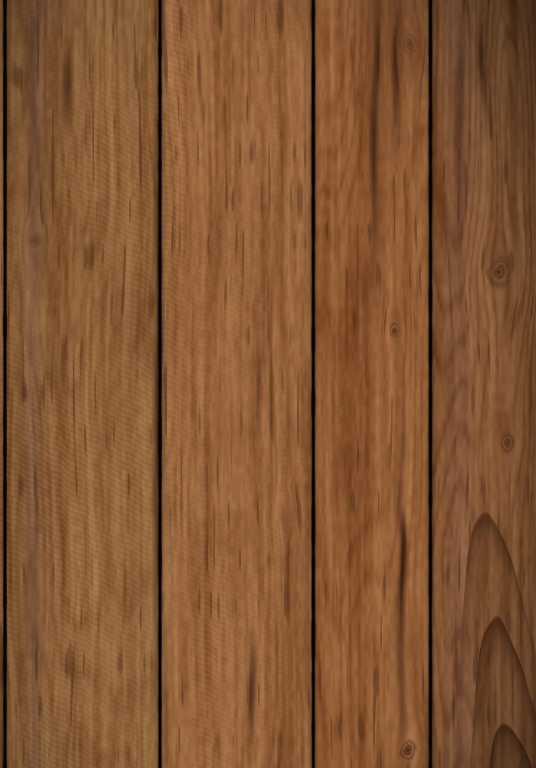
Reproduce this texture procedurally as a WebGL 2 fragment shader.

```glsl
#version 300 es
precision highp float;
// Vertical brown wood planks with dark gaps, streaked grain, knots and shaded corners.
uniform vec2 u_resolution;
out vec4 outColor;

// Lengths are in canvas heights.
const vec3 BROWN = vec3(0.425, 0.245, 0.120);
const vec3 TAN = vec3(0.650, 0.460, 0.295);
const vec3 DARK = vec3(0.220, 0.105, 0.050);
const vec3 MAUVE = vec3(0.490, 0.335, 0.260);
const vec3 GAP = vec3(0.030, 0.012, 0.008);
const float GAP_HALF_WIDTH = 0.0021;
const float GRAIN_CONTRAST = 1.0;
const float RIPPLE_STRENGTH = 0.045;
const float CORNER_SHADE = 0.66;
const float ARCH_SPACING = 0.137;

const float GAPS[4] = float[](0.0065, 0.2083, 0.4080, 0.5605);
const vec3 PLANK_TINT[5] = vec3[](vec3(1.0), vec3(0.99, 1.02, 1.0),
  vec3(1.04, 1.03, 1.03), vec3(1.02, 0.97, 0.93), vec3(0.99, 0.97, 0.97));
const float RING_STRENGTH[5] = float[](0.1, 0.18, 0.12, 0.20, 0.27);

// Knots: centre, radius, darkness.
const vec4 KNOTS[7] = vec4[](vec4(0.651, 0.645, 0.011, 0.75),
  vec4(0.514, 0.570, 0.005, 0.85), vec4(0.661, 0.423, 0.006, 0.75),
  vec4(0.531, 0.023, 0.007, 0.95), vec4(0.046, 0.687, 0.005, 0.35),
  vec4(0.371, 0.325, 0.005, 0.40), vec4(0.534, 0.942, 0.007, 0.55));

// Dark streaks: centre, half width, half length.
const vec4 STREAKS[9] = vec4[](vec4(0.486, 0.860, 0.011, 0.220),
  vec4(0.517, 0.930, 0.008, 0.120), vec4(0.522, 0.300, 0.006, 0.250),
  vec4(0.086, 0.890, 0.006, 0.045), vec4(0.083, 0.520, 0.004, 0.050),
  vec4(0.334, 0.500, 0.004, 0.060), vec4(0.326, 0.100, 0.005, 0.065),
  vec4(0.630, 0.920, 0.006, 0.060), vec4(0.205, 0.480, 0.004, 0.350));

float hash(vec2 p) {
  vec3 q = fract(p.xyx * 0.1031);
  q += dot(q, q.yzx + 33.33);
  return fract((q.x + q.y) * q.z);
}

float noise(vec2 p) {
  vec2 i = floor(p), f = fract(p);
  f = f * f * (3.0 - 2.0 * f);
  return mix(mix(hash(i), hash(i + vec2(1, 0)), f.x),
             mix(hash(i + vec2(0, 1)), hash(i + vec2(1, 1)), f.x), f.y);
}

float band(float x, float centre, float width) {
  float d = (x - centre) / width;
  return exp(-d * d);
}

// Nested arches below a peak: dark at the crest, fading inwards.
float arches(vec2 p) {
  float dx = p.x - 0.632 - 0.10 * (0.32 - p.y);
  float h = 0.325 - p.y - 75.0 * dx * dx + 0.018 * noise(p * vec2(60.0, 14.0));
  float s = fract(h / ARCH_SPACING);
  float crest = smoothstep(0.0, 0.05, s) * exp(-4.5 * s);
  return crest * smoothstep(-0.01, 0.015, h) * smoothstep(0.065, 0.02, abs(dx));
}

void main() {
  vec2 p = gl_FragCoord.xy / u_resolution.y;
  vec2 uv = gl_FragCoord.xy / u_resolution;
  float pixel = 1.0 / u_resolution.y;

  // Plank index and distance to the nearest gap
  int plank = 0;
  float gapDistance = 1.0;
  for (int i = 0; i < 4; i++) {
    float d = p.x - GAPS[i];
    if (d > 0.0) plank = i + 1;
    gapDistance = min(gapDistance, abs(d));
  }

  // Grain wanders and parts around the knots
  vec2 g = p;
  float knot = 0.0;
  for (int i = 0; i < 7; i++) {
    vec4 k = KNOTS[i];
    vec2 d = (p - k.xy) / k.z;
    g.x -= 0.75 * d.x * k.z * exp(-0.12 * dot(d * vec2(1.0, 0.5), d * vec2(1.0, 0.5)));
    float r = length(d * vec2(1.0, 0.8)) + 0.5 * noise(p * 150.0) - 0.25;
    float core = smoothstep(1.1, 0.3, r) * (0.75 + 0.25 * cos(r * 9.0));
    knot = max(knot, k.w * max(core, 0.4 * band(r, 1.25, 0.3)));
  }
  g.x += 0.010 * (noise(vec2(p.x * 12.0, p.y * 4.0)) - 0.5);
  g += float(plank) * vec2(3.7, 9.1);

  // Layers of stretched noise, broad to fine
  float broad = noise(g * vec2(30.0, 1.3)) - 0.5;
  float medium = noise(g * vec2(95.0, 3.5)) - 0.5;
  float fine = noise(g * vec2(230.0, 9.0)) - 0.5;
  float fleck = noise(g * vec2(300.0, 85.0)) - 0.5;
  float tone = 0.56 + GRAIN_CONTRAST * (0.36 * broad + 0.34 * medium + 0.42 * fine + 0.26 * fleck);

  // Growth rings as contours of a smooth field
  float field = noise(g * vec2(15.0, 1.8)) + 0.12 * noise(g * vec2(50.0, 6.0));
  float ring = pow(0.5 + 0.5 * cos(field * 60.0), 3.0);
  tone -= RING_STRENGTH[plank] * (ring - 0.3);

  // Slanted saw ripple, strongest on the left planks
  float rippleMask = noise(p * vec2(22.0, 5.0)) * smoothstep(0.6, 0.1, p.x);
  tone += 2.0 * RIPPLE_STRENGTH * rippleMask * sin(p.y * 850.0 + p.x * 420.0 + 5.0 * medium);

  // Dark streaks, pores and arches
  float stain = 0.0;
  for (int i = 0; i < 9; i++) {
    vec4 s = STREAKS[i];
    float wobble = 0.007 * (noise(vec2(float(i) * 7.0, p.y * 14.0)) - 0.5);
    float f = band(p.x + wobble, s.x, s.z) * band(p.y, s.y, s.w);
    stain = max(stain, f * (0.45 + 0.8 * medium + 0.7 * fine));
  }
  float pores = smoothstep(0.76, 0.95, noise(g * vec2(210.0, 17.0) + 40.0));
  stain = max(stain, 0.36 * pores);
  if (plank == 4) stain = max(stain, 0.85 * arches(p));
  stain = max(stain, knot);

  vec3 color = mix(BROWN, TAN, clamp(tone, -0.25, 1.1));
  float mauve = band(g.x - 3.7 * float(plank), 0.045, 0.013) + 0.7 * band(p.x, 0.598, 0.022);
  color = mix(color, MAUVE * (0.75 + 0.5 * tone), 0.55 * min(mauve, 1.0));
  color = mix(color * PLANK_TINT[plank], DARK, clamp(stain, 0.0, 1.0));

  // Shaded corners, softened plank edges and gaps
  vec2 c = (uv - vec2(0.42, 0.45)) * vec2(1.0, 0.85);
  color *= 1.0 - CORNER_SHADE * smoothstep(0.12, 0.75, dot(c, c));
  color *= 1.0 - 0.30 * exp(-max(gapDistance - GAP_HALF_WIDTH, 0.0) / 0.0025);
  float edge = gapDistance + 0.0008 * (noise(vec2(p.x * 20.0, p.y * 60.0)) - 0.5);
  color = mix(GAP, color, smoothstep(-pixel, pixel, edge - GAP_HALF_WIDTH));
  outColor = vec4(color, 1.0);
}
```
